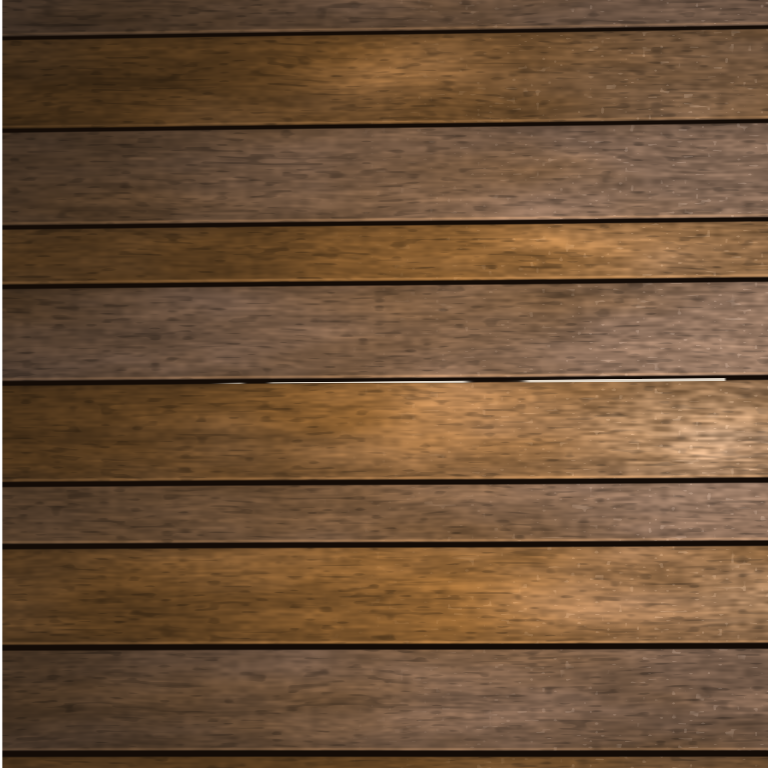
Write a WebGL 1 fragment shader that draws this texture.

```glsl
precision highp float;
uniform vec2 u_resolution;

float hash(vec2 p) {
  p = fract(p * vec2(0.1031, 0.1137));
  p += dot(p, p.yx + 33.33);
  return fract((p.x + p.y) * p.x * 7.31 + p.y * 13.7);
}

float noise(vec2 p) {
  vec2 i = floor(p), f = fract(p);
  f = f * f * (3.0 - 2.0 * f);
  return mix(mix(hash(i), hash(i + vec2(1.0, 0.0)), f.x),
             mix(hash(i + vec2(0.0, 1.0)), hash(i + vec2(1.0, 1.0)), f.x), f.y);
}

float fbm(vec2 p) {
  float sum = 0.0, weight = 0.5;
  for (int i = 0; i < 4; i++) {
    sum += weight * noise(p);
    p = p * 2.03 + 17.1;
    weight *= 0.5;
  }
  return sum / 0.9375;
}

float glow(vec2 p, vec2 centre, vec2 radius) {
  vec2 d = (p - centre) / radius;
  return exp(-dot(d, d));
}

void main() {
  vec2 uv = gl_FragCoord.xy / u_resolution;
  vec2 p = vec2(uv.x, 1.0 - uv.y);
  float px = 1.0 / u_resolution.y;

  // Tilted rows in cycles of two wide boards and a narrow one
  float row = p.y + 0.015 * p.x * (1.0 - p.y) + 0.0012 * (noise(vec2(p.x * 3.0, 5.0)) - 0.5);
  float cycle = (row - 0.0495) * (3.09 - 0.2 * (row - 0.3698));
  float f = fract(cycle);
  float slot = step(0.377, f) + step(0.765, f);
  float board = 3.0 * floor(cycle) + slot;
  float top = slot < 0.5 ? 0.0 : (slot < 1.5 ? 0.377 : 0.765);
  float bottom = slot < 0.5 ? 0.377 : (slot < 1.5 ? 0.765 : 1.0);
  float fromTop = (f - top) / 3.05;
  float toBottom = (bottom - f) / 3.05;

  // Wood tone: golden and greyish boards, with long cloudy stains
  vec2 seed = vec2(board * 19.7 + 60.0, board * 7.3 + 40.0);
  float cloud = fbm(p * vec2(3.5, 13.0) + seed);
  float streak = fbm(p * vec2(5.0, 55.0) + seed.yx);
  float grey = mix(0.12, 0.7, mod(board, 2.0)) + 0.9 * (cloud - 0.5);
  grey += 0.35 * smoothstep(0.55, 1.0, p.x);
  vec3 wood = mix(vec3(0.475, 0.325, 0.165), vec3(0.45, 0.35, 0.28), clamp(grey, 0.0, 1.0));
  wood *= 0.94 + 0.12 * hash(seed);
  wood *= 1.0 + 0.4 * (cloud - 0.5) + 0.4 * (streak - 0.5);

  // Fine wavy grain and short dark pores
  float wave = 0.007 * noise(p * vec2(9.0, 22.0) + seed);
  vec2 g = vec2(p.x, p.y + wave);
  float grain = noise(g * vec2(34.0, 330.0) + seed) + noise(g * vec2(85.0, 210.0) + seed.yx) - 1.0;
  float pores = smoothstep(0.68, 0.92, noise(g * vec2(48.0, 270.0) + seed * 3.0));
  wood *= 1.0 + 0.17 * grain - 0.17 * pores;

  // Light falls off to the left and the top, with soft warm patches
  float light = mix(0.66, 1.1, smoothstep(-0.05, 0.6, p.x));
  light *= mix(0.76, 1.0, smoothstep(0.0, 0.4, p.y)) * (1.0 - 0.12 * smoothstep(0.8, 1.0, p.y));
  float warm = glow(p, vec2(0.51, 0.09), vec2(0.13, 0.035))
             + glow(p, vec2(0.73, 0.32), vec2(0.16, 0.045))
             + glow(p, vec2(0.53, 0.53), vec2(0.17, 0.045))
             + 0.6 * glow(p, vec2(0.64, 0.78), vec2(0.18, 0.05));
  wood *= light * (1.0 + 0.32 * warm * (0.5 + cloud));

  // Pale satin reflection on the right
  float sheen = 0.6 * glow(p, vec2(0.92, 0.57), vec2(0.13, 0.06))
              + 0.35 * glow(p, vec2(1.02, 0.78), vec2(0.12, 0.05))
              + 0.22 * glow(p, vec2(0.95, 0.4), vec2(0.28, 0.35));
  wood += vec3(0.42, 0.39, 0.37) * sheen * (0.75 + 0.45 * grain + 0.4 * (cloud - 0.5));
  wood += 0.09 * smoothstep(0.82, 0.97, noise(p * vec2(130.0, 260.0))) * smoothstep(0.3, 0.9, p.x);

  // Rounded board edges: shade above, thin catchlight below
  wood *= 1.0 - 0.25 * exp(-fromTop / 0.004) - 0.12 * exp(-toBottom / 0.012);
  wood += vec3(0.15, 0.11, 0.07) * light * exp(-pow((toBottom - 0.0055) / 0.0016, 2.0));

  // Dark gaps
  float halfGap = 0.0024 + 0.0013 * p.y;
  float edge = min(fromTop, toBottom);
  float gap = 1.0 - smoothstep(halfGap - px, halfGap + px, edge);
  vec3 color = mix(wood, vec3(0.075, 0.045, 0.025), gap);

  // Daylight showing through the middle gap
  float span = smoothstep(0.27, 0.32, p.x) * (1.0 - smoothstep(0.942, 0.947, p.x));
  float thin = mix(0.0006, 0.0018, smoothstep(0.3, 0.85, p.x));
  float sliver = 1.0 - smoothstep(thin - 0.5 * px, thin + 0.5 * px, abs(fromTop - 0.0022));
  float broken = mix(smoothstep(0.25, 0.6, noise(vec2(p.x * 24.0, 3.0))), 1.0, smoothstep(0.65, 0.8, p.x));
  sliver *= span * broken * (1.0 - step(0.5, abs(board - 4.0)));
  color = mix(color, vec3(0.88, 0.84, 0.78), sliver);

  // White strip along the left side
  color = mix(vec3(1.0), color, smoothstep(0.003 - px, 0.003 + px, p.x));
  gl_FragColor = vec4(clamp(color, 0.0, 1.0), 1.0);
}
```
